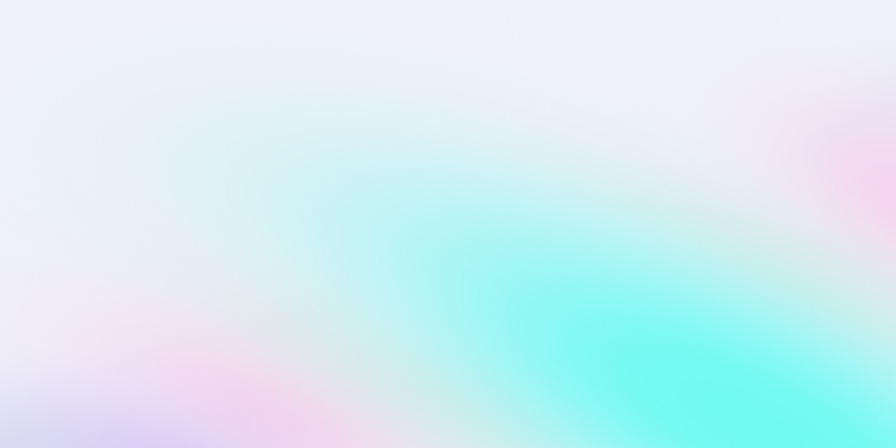
Reproduce this background procedurally as a WebGL 2 fragment shader.

```glsl
#version 300 es
precision highp float;
// Soft pastel mesh gradient: a tilted cyan pool on a pale lilac ground,
// bordered by pink, lavender and warm grey-green glows. Each glow is a
// rotated elliptical falloff, blended over the ground from back to front.

#define GROUND   vec3(0.940, 0.945, 0.980)
#define MIST     vec3(0.840, 0.945, 0.950)
#define PINK     vec3(0.965, 0.815, 0.930)
#define LAVENDER vec3(0.835, 0.765, 0.960)
#define DUSK     vec3(0.820, 0.825, 0.930)
#define FRINGE   vec3(0.870, 0.900, 0.860)
#define CYAN     vec3(0.430, 0.980, 0.950)
#define POOL_TILT -0.47
#define POOL_FLATNESS 1.25
#define GRAIN 0.004

uniform vec2 u_resolution;
out vec4 fragColor;

float hash(vec2 p) {
    return fract(sin(dot(p, vec2(127.1, 311.7))) * 43758.5453);
}

// Squared distance in a rotated ellipse, equal to 1 at its radii.
float ellipse(vec2 p, vec2 center, vec2 radii, float angle) {
    float c = cos(angle), s = sin(angle);
    vec2 d = p - center;
    vec2 q = vec2(c * d.x + s * d.y, c * d.y - s * d.x) / radii;
    return dot(q, q);
}

float glow(vec2 p, vec2 center, vec2 radii, float angle) {
    return exp(-ellipse(p, center, radii, angle));
}

void main() {
    // Canvas spans 0..2 across and 0..1 up.
    vec2 p = gl_FragCoord.xy / u_resolution * vec2(2.0, 1.0);
    vec3 color = GROUND;

    // Pale mist above and left of the pool
    color = mix(color, MIST, 0.50 * glow(p, vec2(0.78, 0.54), vec2(0.58, 0.22), -0.20));

    // Lower left: pink band, lavender foot and bluish corner
    color = mix(color, PINK, 0.85 * glow(p, vec2(0.62, 0.08), vec2(0.42, 0.15), -0.40));
    color = mix(color, LAVENDER, 0.80 * glow(p, vec2(0.36, -0.05), vec2(0.32, 0.14), -0.30));
    color = mix(color, DUSK, 0.75 * glow(p, vec2(0.0, -0.04), vec2(0.25, 0.14), 0.0));

    // Right edge: faint dusk over pink
    color = mix(color, DUSK, 0.28 * glow(p, vec2(2.05, 0.75), vec2(0.25, 0.12), 0.30));
    color = mix(color, PINK, 0.90 * glow(p, vec2(2.06, 0.54), vec2(0.32, 0.16), -0.45));

    // Muted fringes along both long sides of the pool
    color = mix(color, FRINGE, 0.55 * glow(p, vec2(0.87, 0.15), vec2(0.52, 0.11), POOL_TILT));
    color = mix(color, FRINGE, 0.55 * glow(p, vec2(1.80, 0.39), vec2(0.50, 0.11), POOL_TILT));

    // Cyan pool with a broad, flattened core
    float pool = ellipse(p, vec2(1.70, 0.04), vec2(0.90, 0.29), POOL_TILT);
    color = mix(color, CYAN, exp(-pow(pool, POOL_FLATNESS)));

    // Fine dither against banding
    color += (hash(floor(p * 256.0)) - 0.5) * GRAIN;
    fragColor = vec4(clamp(color, 0.0, 1.0), 1.0);
}
```
